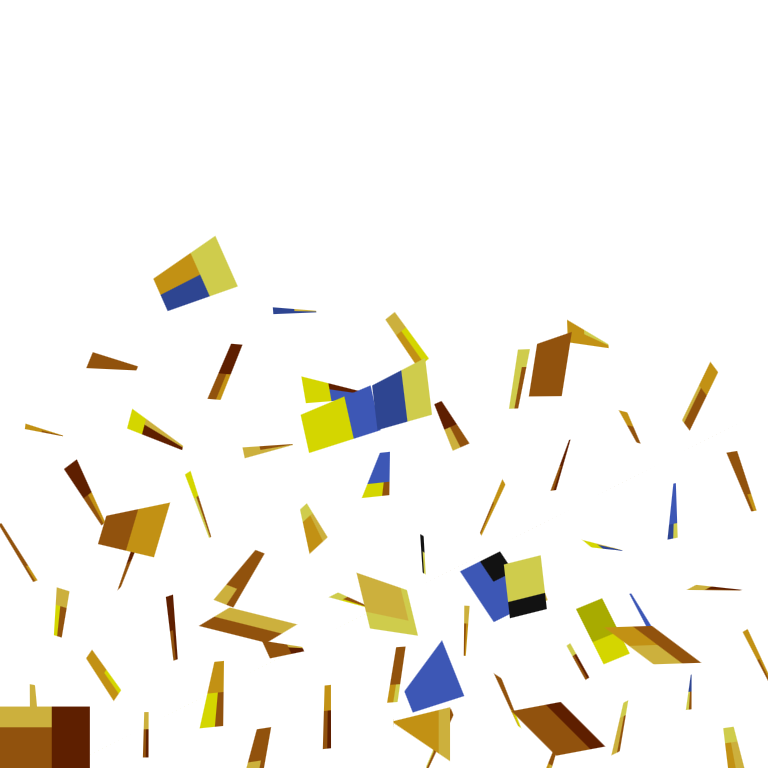
Reproduce this background procedurally as a Shadertoy shader.

```glsl
const vec3 BROWN  = vec3(0.57, 0.32, 0.05);
const vec3 MAROON = vec3(0.37, 0.12, 0.00);
const vec3 AMBER  = vec3(0.76, 0.57, 0.08);
const vec3 TAN    = vec3(0.80, 0.69, 0.24);
const vec3 PALE   = vec3(0.81, 0.80, 0.30);
const vec3 YELLOW = vec3(0.83, 0.84, 0.00);
const vec3 OLIVE  = vec3(0.66, 0.67, 0.00);
const vec3 BLUE   = vec3(0.24, 0.34, 0.71);
const vec3 NAVY   = vec3(0.18, 0.27, 0.57);
const vec3 BLACK  = vec3(0.07);

vec4 hash4(float n) {
    return fract(sin(n * vec4(12.99, 78.23, 39.35, 94.67) + 1.7) * 43758.55);
}

vec2 rotate(vec2 v, float angle) {
    float c = cos(angle), s = sin(angle);
    return vec2(c * v.x - s * v.y, s * v.x + c * v.y);
}

// Tapered sheet with half axes u and v; the folds part it into
// an upper left, a right and a lower left facet.
void sheet(inout vec3 col, vec2 p, vec2 center, vec2 u, vec2 v, float taper,
           vec2 fold, vec3 upper, vec3 right, vec3 lower) {
    vec2 q = inverse(mat2(u, v)) * (p - center);
    q.y /= max(1.0 + taper * q.x, 0.02);
    vec2 w = max(fwidth(q), vec2(1e-5));
    vec2 inside = clamp((1.0 - abs(q)) / w + 0.5, 0.0, 1.0);
    vec2 side = clamp((q - fold) / w + 0.5, 0.0, 1.0);
    vec3 paint = mix(mix(lower, upper, side.y), right, side.x);
    col = mix(col, paint, inside.x * inside.y);
}

vec3 warm(float h) {
    return h < 0.36 ? BROWN : h < 0.50 ? MAROON : h < 0.70 ? AMBER
         : h < 0.84 ? TAN : h < 0.95 ? PALE : YELLOW;
}

vec3 cool(float h) {
    return h < 0.35 ? BLUE : h < 0.60 ? NAVY : h < 0.70 ? BLACK
         : h < 0.85 ? YELLOW : PALE;
}

// Thin slivers, thicker toward the bottom, cooler near the middle
void slivers(inout vec3 col, vec2 p) {
    const float COUNT = 50.0;
    for (float i = 0.0; i < COUNT; i++) {
        vec4 shape = hash4(i + 3.0), tint = hash4(i + 71.0);
        float x = fract(0.618034 * i + 0.1);
        float top = 0.61 - 0.4 * (x - 0.5) * (x - 0.5);
        vec2 center = vec2(x, top * pow((i + 0.3) / COUNT, 1.15));

        float angle = 1.57 + 1.3 * (shape.x - 0.5);
        if (shape.y > 0.78) angle += 1.1;
        vec2 u = rotate(vec2(mix(0.022, 0.045, shape.z), 0.0), angle);
        vec2 v = rotate(vec2(0.008 * (tint.w - 0.5), mix(0.002, 0.012, shape.w * shape.w)), angle);

        bool isCool = tint.x < 0.65 - 1.6 * abs(x - 0.55);
        vec3 a = isCool ? cool(tint.y) : warm(tint.y);
        vec3 b = isCool ? cool(tint.z) : warm(tint.z);
        vec3 c = warm(fract(tint.y + 0.3));
        sheet(col, p, center, u, v, 1.8 * (shape.y - 0.5), tint.zw - 0.5, a, b, c);
    }
}

void mainImage(out vec4 fragColor, in vec2 fragCoord) {
    vec2 p = fragCoord / iResolution.xy;
    vec3 col = vec3(1.0);
    slivers(col, p);

    // Upper kite and the long banner
    sheet(col, p, vec2(0.252, 0.638), vec2(0.043, 0.022), vec2(-0.012, 0.027), 0.22,
          vec2(0.2, 0.0), AMBER, PALE, NAVY);
    sheet(col, p, vec2(0.443, 0.452), vec2(0.046, 0.017), vec2(-0.006, 0.027), 0.08,
          vec2(0.25, 0.0), YELLOW, BLUE, YELLOW);
    sheet(col, p, vec2(0.523, 0.483), vec2(0.035, 0.014), vec2(-0.004, 0.033), 0.12,
          vec2(0.1, -0.1), NAVY, PALE, NAVY);

    // Sheets at mid height
    sheet(col, p, vec2(0.716, 0.522), vec2(0.022, 0.004), vec2(0.006, 0.038), 0.1,
          vec2(0.4, -0.4), BROWN, BROWN, BROWN);
    sheet(col, p, vec2(0.172, 0.310), vec2(0.039, 0.0), vec2(0.008, 0.027), 0.32,
          vec2(0.0, 0.0), BROWN, AMBER, BROWN);
    sheet(col, p, vec2(0.647, 0.236), vec2(-0.026, -0.013), vec2(0.022, -0.033), 0.0,
          vec2(0.0, -0.2), BLUE, BLUE, BLACK);
    sheet(col, p, vec2(0.684, 0.236), vec2(0.024, 0.006), vec2(-0.004, 0.035), 0.0,
          vec2(2.0, -0.4), PALE, PALE, BLACK);
    sheet(col, p, vec2(0.505, 0.210), vec2(0.032, -0.008), vec2(-0.008, 0.033), -0.1,
          vec2(0.75, -0.4), TAN, PALE, PALE);

    // Lower sheets
    sheet(col, p, vec2(0.323, 0.186), vec2(0.044, -0.011), vec2(0.020, 0.012), 0.0,
          vec2(2.0, 0.0), TAN, TAN, BROWN);
    sheet(col, p, vec2(0.785, 0.178), vec2(0.017, 0.007), vec2(-0.018, 0.036), 0.0,
          vec2(2.0, -0.2), OLIVE, OLIVE, YELLOW);
    sheet(col, p, vec2(0.850, 0.160), vec2(0.031, 0.001), vec2(-0.032, 0.024), 0.0,
          vec2(0.2, 0.0), AMBER, BROWN, TAN);
    sheet(col, p, vec2(0.561, 0.108), vec2(0.029, 0.022), vec2(-0.010, 0.025), 0.45,
          vec2(0.0, 0.0), BLUE, BLUE, BLUE);
    sheet(col, p, vec2(0.549, 0.052), vec2(0.037, -0.008), vec2(0.0, 0.018), 0.95,
          vec2(0.6, 0.0), AMBER, TAN, AMBER);
    sheet(col, p, vec2(0.727, 0.051), vec2(0.032, 0.006), vec2(-0.029, 0.029), 0.0,
          vec2(0.4, 0.0), BROWN, MAROON, BROWN);
    sheet(col, p, vec2(0.055, 0.035), vec2(0.062, 0.0), vec2(0.0, 0.045), 0.0,
          vec2(0.2, 0.4), TAN, MAROON, BROWN);

    fragColor = vec4(col, 1.0);
}
```
